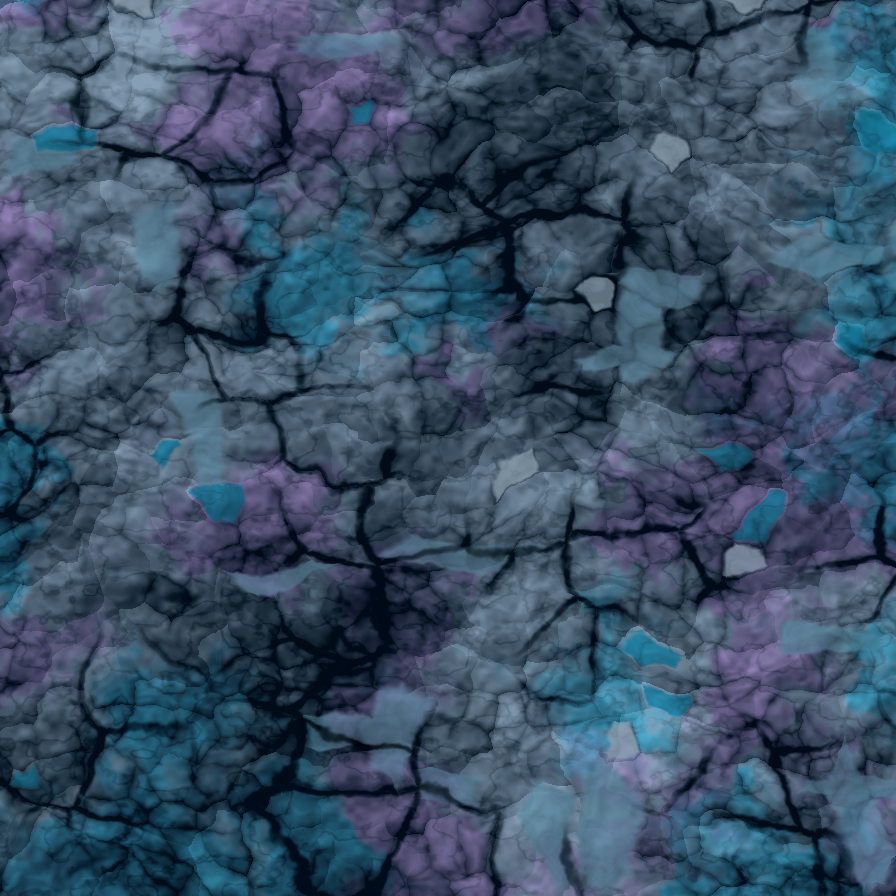
A WebGL 1 fragment shader for this texture:

```glsl
precision highp float;
// Weathered blue-grey crust: cracked flakes with teal, violet and pale patches.
uniform vec2 u_resolution;

#define FLAKE_SCALE vec2(9.0, 11.0)
#define CHIP_SCALE vec2(22.0, 27.0)
#define RELIEF_SCALE vec2(14.0, 18.0)
#define WARP 0.085
#define BASE_TONE 0.69
#define RELIEF 1.9
#define CRACK_DEPTH 0.62
#define DEEP vec3(0.025, 0.085, 0.135)
#define PALE vec3(0.425, 0.515, 0.595)
#define TEAL_TINT vec3(0.40, 1.08, 1.16)
#define VIOLET_TINT vec3(1.12, 0.84, 1.03)
#define SLAB_BLUE vec3(0.35, 0.56, 0.66)

float hash(vec2 p) {
  return fract(sin(dot(p, vec2(127.1, 311.7))) * 43758.5453);
}

float noise(vec2 p) {
  vec2 i = floor(p), f = fract(p);
  f = f * f * (3.0 - 2.0 * f);
  return mix(mix(hash(i), hash(i + vec2(1.0, 0.0)), f.x),
             mix(hash(i + vec2(0.0, 1.0)), hash(i + 1.0), f.x), f.y);
}

float fbm(vec2 p) {
  float sum = 0.0, amp = 0.533;
  for (int i = 0; i < 4; i++) {
    sum += amp * noise(p);
    p = p * 2.03 + 19.7;
    amp *= 0.5;
  }
  return sum;
}

vec2 noise2(vec2 p) {
  return vec2(fbm(p), fbm(p + 41.3)) - 0.5;
}

// Irregular cells: x = distance to border, y = random id, zw = offset from centre
vec4 cells(vec2 p) {
  vec2 base = floor(p), near = vec2(9.0), next = vec2(9.0);
  float id = 0.0;
  for (int y = -1; y <= 1; y++) {
    for (int x = -1; x <= 1; x++) {
      vec2 cell = base + vec2(float(x), float(y));
      vec2 jitter = vec2(hash(cell), hash(cell + 57.3));
      vec2 r = cell + 0.1 + 0.8 * jitter - p;
      if (dot(r, r) < dot(near, near)) {
        next = near;
        near = r;
        id = hash(cell + 91.7);
      } else if (dot(r, r) < dot(next, next)) {
        next = r;
      }
    }
  }
  float border = 0.5 * (dot(next, next) - dot(near, near)) / max(length(next - near), 0.01);
  return vec4(border, id, -near);
}

void main() {
  vec2 uv = gl_FragCoord.xy / u_resolution.y;
  vec2 ragged = noise2(uv * 27.0 + 5.0);
  vec2 q = uv + WARP * noise2(uv * 6.0) + 0.024 * ragged;
  vec2 light = vec2(-0.5, 0.86);

  // Two generations of flakes
  vec4 flake = cells(q * FLAKE_SCALE);
  vec4 chip = cells(q * CHIP_SCALE + 13.0);
  float broad = fbm(uv * 3.2 + 8.0);
  float tone = BASE_TONE + 0.95 * (broad - 0.5);
  tone += 0.24 * (flake.y - 0.5) + 0.28 * (chip.y - 0.5);
  tone += 0.12 * dot(flake.zw, light) + 0.16 * dot(chip.zw, light);

  // Rough relief and fine dark veins
  vec2 stepUp = 0.004 * light;
  float slope = fbm((q - stepUp) * RELIEF_SCALE) - fbm((q + stepUp) * RELIEF_SCALE);
  float vein = abs(fbm(uv * vec2(30.0, 38.0) + 3.0) - 0.5);
  tone += RELIEF * slope;
  tone -= 0.17 * (1.0 - smoothstep(0.0, 0.07, vein));
  tone += 0.22 * (noise(uv * 115.0) - 0.5);

  // Smooth slabs, upright then lying
  float slab = 0.0;
  for (int i = 0; i < 2; i++) {
    float lying = float(i);
    vec2 scale = mix(vec2(15.0, 9.0), vec2(9.0, 30.0), lying);
    vec4 s = cells((uv + 0.02 * ragged + 0.02 * noise2(uv * 9.0)) * scale + 31.0 * lying);
    slab = max(slab, step(0.925, s.y) * smoothstep(0.03, 0.16, s.x));
  }
  slab *= 0.8;
  tone = mix(tone, 0.82 + 0.9 * slope, slab);

  // Broken cracks with a soft shadow around a sharp core
  float gate = smoothstep(0.34, 0.62, noise(uv * 8.0 + 23.0));
  float chipGate = smoothstep(0.3, 0.75, noise(uv * 15.0 + 61.0));
  float core = 1.0 - smoothstep(0.015, 0.065, flake.x);
  float crack = gate * (0.7 * core + 0.5 * exp(-9.0 * flake.x));
  float chipCrack = chipGate * exp(-8.0 * chip.x) * (1.0 - 0.7 * slab);
  tone -= CRACK_DEPTH * crack + 0.42 * chipCrack;

  // Stains over the grey-blue ramp
  vec3 color = mix(DEEP, PALE, clamp(tone, -0.1, 1.25));
  float teal = smoothstep(0.54, 0.72, fbm(uv * vec2(6.0, 4.5) + 71.0 + 0.6 * ragged));
  float violet = smoothstep(0.50, 0.68, fbm(uv * 7.0 + 37.0 + 0.8 * ragged));
  color *= mix(vec3(1.0), VIOLET_TINT, violet * (1.0 - teal));
  color *= mix(vec3(1.0), TEAL_TINT, 0.85 * teal);
  color = mix(color, SLAB_BLUE * (0.25 + 0.85 * tone), 0.65 * slab);

  // Scattered vivid and whitish chips
  float inside = smoothstep(0.02, 0.14, chip.x);
  float vivid = step(0.975, chip.y) * inside;
  float white = step(chip.y, 0.012) * inside;
  color = mix(color, vec3(0.05, 0.38, 0.49) * (0.5 + 0.7 * tone), 0.8 * vivid);
  color = mix(color, vec3(0.58, 0.66, 0.72), 0.65 * white);

  gl_FragColor = vec4(clamp(color, 0.0, 1.0), 1.0);
}
```
